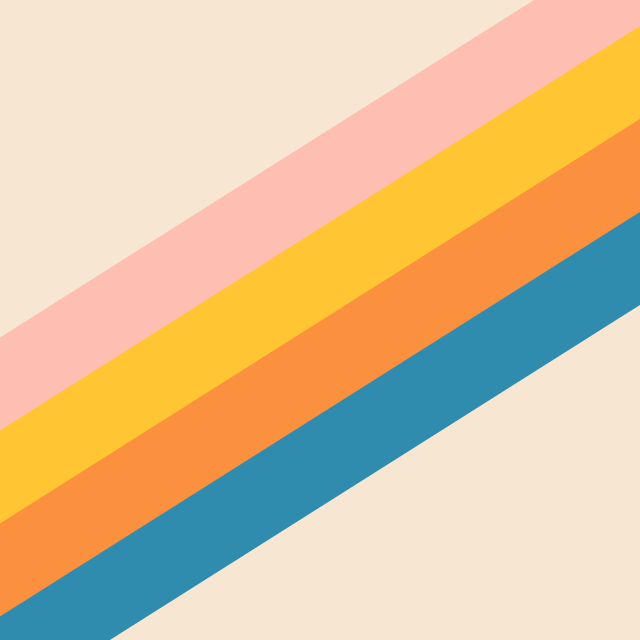
A WebGL 1 fragment shader for this background:

```glsl
precision highp float;
// Four flat retro stripes rising from lower left to upper right over cream.
// The vertical drop below the topmost edge, counted in stripe heights,
// tells which colour is shown; each edge is blended over about one pixel.

uniform vec2 u_resolution;

const vec3 CREAM  = vec3(0.968, 0.904, 0.824);
const vec3 PINK   = vec3(0.996, 0.749, 0.700);
const vec3 YELLOW = vec3(1.000, 0.773, 0.196);
const vec3 ORANGE = vec3(0.985, 0.563, 0.243);
const vec3 BLUE   = vec3(0.188, 0.549, 0.682);

const float SLOPE = 0.632;          // rise of the stripes per canvas width
const float TOP_EDGE = 0.4727;      // height of the topmost edge at the left
const float STRIPE_HEIGHT = 0.1453; // vertical extent of one stripe

// Coverage of everything below the edge with the given index.
float belowEdge(float drop, float index, float pixel) {
    return clamp((drop - index) / pixel + 0.5, 0.0, 1.0);
}

void main() {
    vec2 uv = gl_FragCoord.xy / u_resolution;

    // Drop below the top edge and the size of a pixel, in stripe heights
    float drop = (TOP_EDGE + SLOPE * uv.x - uv.y) / STRIPE_HEIGHT;
    float pixel = length(vec2(SLOPE, 1.0) / u_resolution) / STRIPE_HEIGHT;

    // Paint from the top down, each layer covering the one before
    vec3 color = CREAM;
    color = mix(color, PINK,   belowEdge(drop, 0.0, pixel));
    color = mix(color, YELLOW, belowEdge(drop, 1.0, pixel));
    color = mix(color, ORANGE, belowEdge(drop, 2.0, pixel));
    color = mix(color, BLUE,   belowEdge(drop, 3.0, pixel));
    color = mix(color, CREAM,  belowEdge(drop, 4.0, pixel));

    gl_FragColor = vec4(color, 1.0);
}
```
